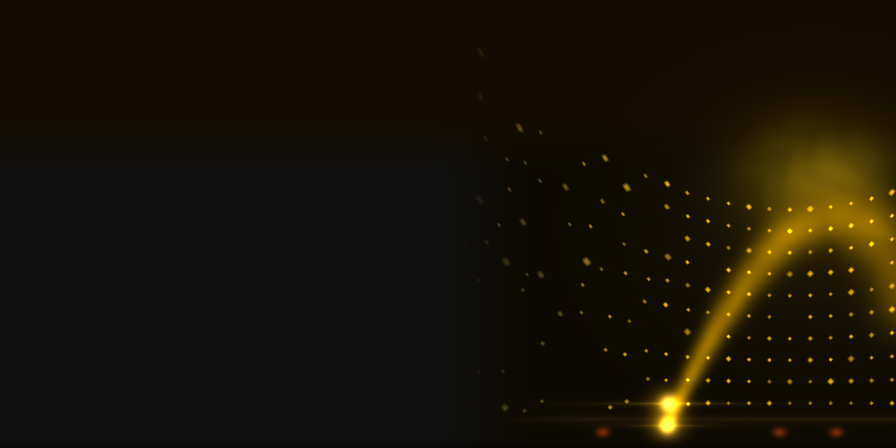
Reproduce this background procedurally as a Shadertoy shader.

```glsl
// A golden beam rises from two flares and bends into a smoky arch over a dark
// backdrop. The beam is a Bezier curve with growing width; the sparks lie on
// a warped grid that is orderly at the right and scattered at the left.

// Canvas units: x runs from 0 to 2, y from 0 to 1.
const vec3 TOP_BROWN   = vec3(0.078, 0.047, 0.000);
const vec3 LEFT_GREY   = vec3(0.064, 0.064, 0.063);
const vec3 RIGHT_DARK  = vec3(0.052, 0.040, 0.012);
const vec3 BEAM_GOLD   = vec3(0.650, 0.475, 0.000);
const vec3 HAZE_OLIVE  = vec3(0.360, 0.290, 0.020);
const vec3 SPARK_GOLD  = vec3(0.900, 0.670, 0.060);
const vec3 SPARK_FADED = vec3(0.430, 0.360, 0.130);
const vec3 EMBER_RED   = vec3(0.420, 0.130, 0.020);

const vec2 BEAM_START = vec2(1.490, 0.050);
const vec2 BEAM_RISE  = vec2(1.600, 0.300);
const vec2 BEAM_CREST = vec2(1.870, 0.790);
const vec2 BEAM_END   = vec2(2.030, 0.330);
const vec2 BEAM_WIDTH = vec2(0.013, 0.072);
const int  BEAM_STEPS = 20;

const vec2  GRID_ORIGIN = vec2(1.763, 0.100);
const vec2  GRID_PITCH  = vec2(0.0456, 0.048);
const float GRID_BEND   = 1.72;
const vec2  FLARE_LOW   = vec2(1.490, 0.050);
const vec2  FLARE_HIGH  = vec2(1.492, 0.099);
const vec3  EMBER_X     = vec3(1.346, 1.740, 1.867);

float hash(vec2 p) {
    return fract(sin(dot(p, vec2(127.1, 311.7))) * 43758.5);
}

float gauss(vec2 offset, vec2 radius) {
    vec2 q = offset / radius;
    return exp(-dot(q, q));
}

// Layered sines for soft smoke, around 0 to 1
float smoke(vec2 p) {
    float a = sin(p.x * 19.0 + 2.0 * sin(p.y * 13.0));
    float b = sin(p.y * 31.0 - p.x * 23.0 + a);
    float c = sin(p.x * 57.0 + p.y * 41.0 + 2.0 * b);
    return 0.5 + 0.22 * a + 0.17 * b + 0.1 * c;
}

vec2 beamPoint(float t) {
    vec2 a = mix(BEAM_START, BEAM_RISE, t);
    vec2 b = mix(BEAM_RISE, BEAM_CREST, t);
    vec2 c = mix(BEAM_CREST, BEAM_END, t);
    return mix(mix(a, b, t), mix(b, c, t), t);
}

// Strongest glow over short segments of the curve
float beam(vec2 p) {
    float glow = 0.0;
    vec2 a = BEAM_START;
    for (int i = 0; i < BEAM_STEPS; i++) {
        vec2 b = beamPoint(float(i + 1) / float(BEAM_STEPS));
        vec2 ab = b - a;
        float h = clamp(dot(p - a, ab) / dot(ab, ab), 0.0, 1.0);
        float t = (float(i) + h) / float(BEAM_STEPS);
        float d = length(p - a - ab * h) / mix(BEAM_WIDTH.x, BEAM_WIDTH.y, t);
        glow = max(glow, exp(-d * d) * (1.0 - 0.35 * smoothstep(0.75, 1.0, t)));
        a = b;
    }
    return glow;
}

// Warped grid of soft diamonds; order falls off to the left
vec3 sparks(vec2 p) {
    float dx = p.x - GRID_ORIGIN.x;
    float bend = 1.0 + GRID_BEND * dx * dx;
    vec2 g = vec2(dx, (p.y - GRID_ORIGIN.y) / bend) / GRID_PITCH;
    vec2 id = floor(g + 0.5);
    if (id.y < 0.0 || id.y > 9.0) return vec3(0.0);

    float scatter = 1.0 - smoothstep(-11.0, -3.0, id.x);
    vec2 jitter = vec2(hash(id), hash(id + 17.3)) - 0.5;
    vec2 d = abs((g - id - jitter * 0.55 * scatter) * GRID_PITCH * vec2(1.0, bend));
    float dist = mix(length(d), d.x + d.y, 0.5);

    float size = pow(hash(id + 41.7), 3.0);
    float radius = mix(0.0065, mix(0.011, 0.015, scatter), size);
    float present = step(hash(id + 73.1), mix(0.95, 0.52, scatter));
    float fade = smoothstep(1.04, 1.28, p.x);
    float light = mix(0.55, 1.0, hash(id + 5.9)) * mix(0.35, 1.0, fade);
    vec3 tint = mix(SPARK_FADED, SPARK_GOLD, smoothstep(1.2, 1.5, p.x));
    return tint * light * present * smoothstep(1.02, 1.12, p.x)
        * (1.0 - smoothstep(radius * 0.2, radius, dist));
}

// White-gold core with a halo and a thin horizontal ray
vec3 flare(vec2 d, float ray) {
    vec3 glow = vec3(0.95, 0.85, 0.40) * gauss(d, vec2(0.017));
    glow += vec3(0.45, 0.31, 0.01) * gauss(d, vec2(0.036, 0.032));
    return glow + vec3(0.40, 0.28, 0.03)
        * exp(-abs(d.y) / 0.004 - abs(d.x) / ray);
}

void mainImage(out vec4 fragColor, in vec2 fragCoord) {
    vec2 p = fragCoord / iResolution.xy * vec2(2.0, 1.0);

    // Backdrop
    vec3 color = mix(LEFT_GREY, RIGHT_DARK, smoothstep(0.95, 1.2, p.x));
    color = mix(color, TOP_BROWN, smoothstep(0.60, 0.76, p.y));

    // Haze above the arch, then the beam
    float wisps = smoke(p);
    float haze = gauss(p - vec2(1.83, 0.60), vec2(0.145, 0.105));
    color += HAZE_OLIVE * haze * (0.75 + 0.45 * wisps);
    color += vec3(0.06, 0.045, 0.0) * gauss(p - vec2(1.82, 0.5), vec2(0.30, 0.25));
    color = mix(color, BEAM_GOLD, beam(p) * (0.78 + 0.3 * wisps));

    color += sparks(p);

    // Floor line and embers
    float floorSpan = smoothstep(1.04, 1.35, p.x);
    color += vec3(0.09, 0.055, 0.008) * floorSpan * exp(-abs(p.y - 0.064) / 0.007);
    for (int i = 0; i < 3; i++) {
        vec2 d = p - vec2(EMBER_X[i], 0.035);
        color += EMBER_RED * gauss(d, vec2(0.014, 0.010));
    }

    color += flare(p - FLARE_LOW, 0.05) + flare(p - FLARE_HIGH, 0.09);
    color *= mix(0.6, 1.0, smoothstep(0.0, 0.025, p.y));
    fragColor = vec4(clamp(color, 0.0, 1.0), 1.0);
}
```
